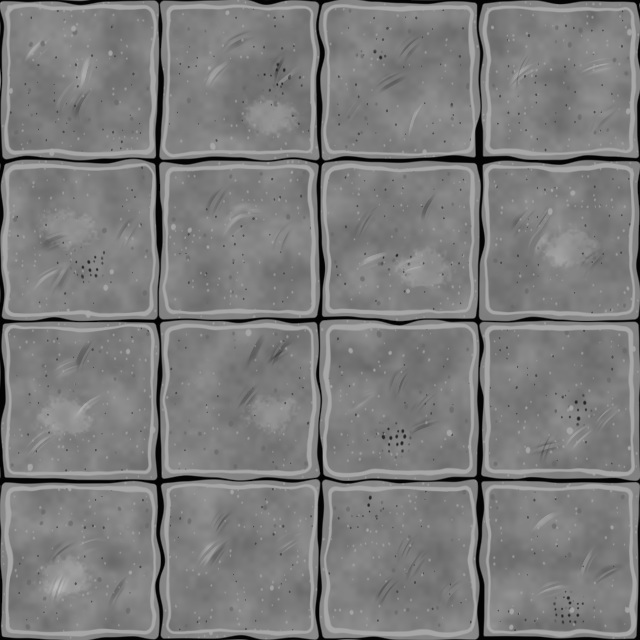
A WebGL 2 fragment shader for this texture:

```glsl
#version 300 es
precision highp float;
// Seamless 4 by 4 floor of worn grey stone tiles with pale chiselled rims and black joints.

#define TILES 4.0
#define JOINT_WANDER 0.024
#define JOINT_WIDTH 0.024
#define RIM_INSET 0.047
#define RIM_WOBBLE 0.030
#define RIM_WIDTH 0.023
#define MOTTLE 0.20
#define STONE 0.49
#define EDGE_STONE 0.515
#define RIM_LIGHT 0.65
#define JOINT_DARK 0.015

uniform vec2 u_resolution;
out vec4 outColor;

float hash(vec2 cell, float seed) {
    vec3 p = fract(vec3(cell, seed) * vec3(0.1031, 0.1030, 0.0973));
    p += dot(p, p.yzx + 33.33);
    return fract((p.x + p.y) * p.z);
}

// Value noise that wraps after a whole number of lattice cells.
float noise(vec2 x, float period, float seed) {
    vec2 i = floor(x), f = fract(x);
    f = f * f * (3.0 - 2.0 * f);
    vec2 a = mod(i, period), b = mod(i + 1.0, period);
    return mix(mix(hash(a, seed), hash(vec2(b.x, a.y), seed), f.x),
               mix(hash(vec2(a.x, b.y), seed), hash(b, seed), f.x), f.y);
}

float localNoise(vec2 x, float seed) { return noise(x, 256.0, seed); }

float roundedBox(vec2 q, float halfSize, float radius) {
    vec2 d = abs(q) - halfSize + radius;
    return length(max(d, 0.0)) + min(max(d.x, d.y), 0.0) - radius;
}

// One randomly placed, randomly sized dot in some cells of a grid.
float specks(vec2 q, float seed, float grid, float density, float radius, float soft) {
    vec2 cell = floor(q * grid);
    vec2 centre = 0.3 + 0.4 * vec2(hash(cell, seed), hash(cell, seed + 1.0));
    float size = radius * (0.35 + 0.65 * hash(cell, seed + 2.0));
    float crowd = 2.0 * density * localNoise(cell / grid * 4.0, seed + 3.0);
    vec2 d = (fract(q * grid) - centre) / grid * vec2(1.15, 0.9);
    return step(hash(cell, seed + 4.0), crowd) * (1.0 - smoothstep(size - soft, size + soft, length(d)));
}

// A patch of slightly curved hatch marks.
float scratches(vec2 q, float seed) {
    vec2 centre = 0.64 * (vec2(hash(vec2(1.0), seed), hash(vec2(2.0), seed)) - 0.5);
    float angle = mix(0.25, 1.25, hash(vec2(3.0), seed));
    float c = cos(angle), s = sin(angle);
    vec2 l = mat2(c, -s, s, c) * (q - centre);
    l.y += 1.2 * l.x * l.x;
    float patchMask = 1.0 - smoothstep(0.25, 1.0, length(l / vec2(0.13, 0.06)));
    return patchMask * smoothstep(0.35, 0.85, localNoise(l * vec2(7.0, 85.0), seed));
}

void main() {
    vec2 p = gl_FragCoord.xy / u_resolution * TILES;
    float px = TILES / min(u_resolution.x, u_resolution.y);

    // Meandering joints from a wrapping warp
    vec2 warp = vec2(noise(p * 6.0, TILES * 6.0, 3.0), noise(p * 6.0, TILES * 6.0, 7.0));
    p += JOINT_WANDER * (warp - 0.5);
    vec2 id = mod(floor(p), TILES);
    vec2 q = fract(p) - 0.5;
    float seed = 20.0 + 40.0 * (id.x + TILES * id.y);

    // Mottled stone
    float cloud = 0.5 * localNoise(q * 4.5, seed) + 0.3 * localNoise(q * 10.0, seed + 1.0)
                + 0.2 * localNoise(q * 24.0, seed + 2.0);
    float tone = STONE + MOTTLE * (cloud - 0.5);

    // Broad chalky scuff on some tiles
    vec2 scuffAt = 0.5 * (vec2(hash(id, 11.0), hash(id, 12.0)) - 0.5);
    float scuff = 1.0 - smoothstep(0.04, 0.2, length((q - scuffAt) * vec2(0.8, 1.1)));
    float grain = 0.5 * localNoise(q * 28.0, seed + 3.0) + 0.5 * localNoise(q * 60.0, seed + 4.0);
    tone += 0.08 * step(0.5, hash(id, 13.0)) * smoothstep(0.35, 0.75, scuff * 0.6 + grain * 0.5);

    // Light and dark hatching
    for (int k = 0; k < 4; k++) {
        float s = seed + 5.0 + float(k);
        tone += scratches(q, s) * (hash(id, s) < 0.5 ? 0.11 : -0.10);
    }

    // Pits, grit clusters and dark stains
    tone = mix(tone, 0.40, 0.7 * specks(q, seed + 9.0, 11.0, 0.10, 0.017, px));
    tone = mix(tone, 0.25, 0.8 * specks(q, seed + 14.0, 17.0, 0.12, 0.008, 0.004));
    vec2 gritAt = 0.7 * (vec2(hash(id, 15.0), hash(id, 16.0)) - 0.5);
    float grit = step(0.6, hash(id, 17.0)) * (1.0 - smoothstep(0.07, 0.13, length(q - gritAt)));
    tone = mix(tone, 0.14, grit * specks(q, seed + 19.0, 24.0, 0.6, 0.011, px));

    // Pale wobbling rim with a plain border outside it
    float bend = 0.6 * localNoise(q * 3.0, seed + 24.0) + 0.7 * localNoise(q * 7.0, seed + 25.0)
               + 0.25 * localNoise(q * 17.0, seed + 26.0) - 0.775;
    float rim = roundedBox(q, 0.5 - RIM_INSET, 0.05) + RIM_WOBBLE * bend;
    float halfRim = RIM_WIDTH * (0.28 + 0.44 * localNoise(q * 4.0, seed + 27.0));
    tone = mix(tone, EDGE_STONE + 0.08 * (cloud - 0.5), smoothstep(-px, px, rim));
    tone = mix(tone, RIM_LIGHT, 1.0 - smoothstep(-px, px, abs(rim) - halfRim));

    // Pale flecks and chips over everything
    tone = mix(tone, 0.64, 0.75 * specks(q, seed + 28.0, 26.0, 0.14, 0.008, px));
    tone = mix(tone, 0.66, 0.85 * specks(q, seed + 33.0, 8.0, 0.07, 0.020, px));

    // Black joint of uneven width
    float gap = localNoise(q * 6.0, seed + 38.0);
    float edge = roundedBox(q, 0.5, 0.035) + 0.003 + JOINT_WIDTH * gap * gap;
    tone = mix(tone, JOINT_DARK, smoothstep(-px, px, edge));

    outColor = vec4(vec3(tone), 1.0);
}
```
